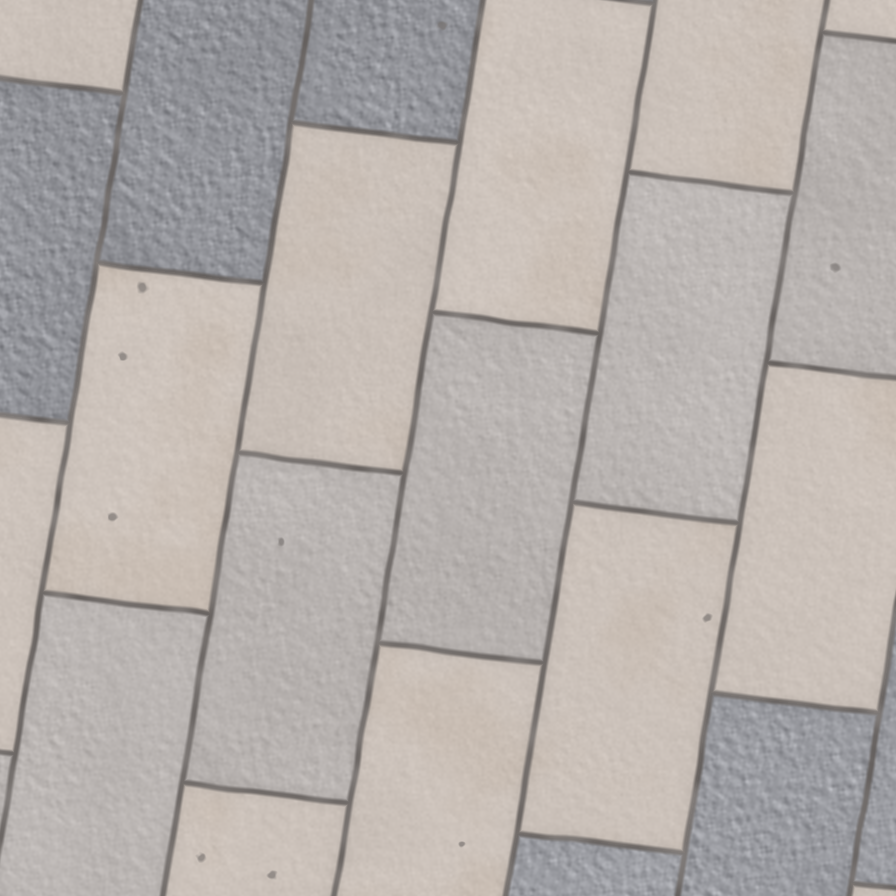
This texture is drawn by a Shadertoy shader. Its source:

```glsl
// Tilted paving of long slabs in a half-step running bond. A skewed lattice gives
// each slab a column and a row; the row picks cream, grey or blue-grey stone,
// and noise adds mottling, grainy relief, stained joints and a few specks.

const vec2 ORIGIN = vec2(0.2643, 0.4948);        // corner of slab (0, 0)
const vec2 ACROSS = vec2(0.1875, -0.0234);       // one slab width
const vec2 ALONG = vec2(-0.0612, -0.3685);       // one slab length
const float BOND_SHIFT = 0.488;                  // row offset per column
const vec2 JOINT_HALF = vec2(0.0027, 0.0025);    // long joints, short joints
const float JOINT_SOFT = 0.0018;
const vec3 CREAM = vec3(0.798, 0.760, 0.730);
const vec3 TAN = vec3(0.745, 0.695, 0.650);
const vec3 GREY = vec3(0.728, 0.708, 0.698);
const vec3 BLUE_GREY = vec3(0.595, 0.600, 0.622);
const vec3 JOINT = vec3(0.435, 0.415, 0.405);
const vec3 SPECK = vec3(0.46, 0.44, 0.43);
const float GRAIN_SCALE = 125.0;
const float SPECK_CELLS = 11.0;
const float SPECK_CHANCE = 0.10;

float hash(vec2 p) {
    vec3 q = fract(p.xyx * vec3(0.1031, 0.1030, 0.0973));
    q += dot(q, q.yzx + 33.33);
    return fract((q.x + q.y) * q.z);
}

float noise(vec2 p) {
    vec2 i = floor(p), f = fract(p);
    f = f * f * (3.0 - 2.0 * f);
    return mix(mix(hash(i), hash(i + vec2(1, 0)), f.x),
               mix(hash(i + vec2(0, 1)), hash(i + vec2(1, 1)), f.x), f.y);
}

float fbm(vec2 p) {
    float sum = 0.0, amp = 0.5;
    for (int i = 0; i < 4; i++) {
        sum += amp * noise(p);
        p = mat2(1.6, 1.2, -1.2, 1.6) * p + 17.3;
        amp *= 0.5;
    }
    return sum;
}

// Height of the stone surface: rounded grains plus finer pits.
float grain(vec2 p) {
    vec2 q = mat2(0.8, 0.6, -0.6, 0.8) * p * GRAIN_SCALE + 40.0;
    return noise(q) + 0.45 * noise(q * 2.1 + 9.0);
}

// Sparse round marks, one candidate per cell.
float specks(vec2 p, float aa) {
    vec2 cell = floor(p * SPECK_CELLS);
    vec2 centre = 0.2 + 0.6 * vec2(hash(cell + 3.7), hash(cell + 8.1));
    float radius = mix(0.003, 0.007, hash(cell + 21.0));
    float d = length(fract(p * SPECK_CELLS) - centre) / SPECK_CELLS;
    d += 0.003 * (noise(p * 220.0) - 0.5);
    return step(hash(cell + 55.0), SPECK_CHANCE) * (1.0 - smoothstep(radius * 0.4, radius + aa, d));
}

void mainImage(out vec4 fragColor, in vec2 fragCoord) {
    vec2 p = fragCoord / iResolution.y;
    float aa = 1.0 / iResolution.y;

    // Slab coordinates, with slightly wavering edges
    vec2 waver = 0.0022 * (vec2(noise(p * 28.0), noise(p * 28.0 + 50.0)) - 0.5);
    vec2 lattice = inverse(mat2(ACROSS, ALONG)) * (p + waver - ORIGIN);
    float column = floor(lattice.x);
    lattice.y += BOND_SHIFT * column;
    vec2 slab = vec2(column, floor(lattice.y));
    vec2 local = fract(lattice);

    // Distance to the long and short joints
    float area = abs(ACROSS.x * ALONG.y - ACROSS.y * ALONG.x);
    vec2 size = area / vec2(length(ALONG), length(ACROSS));
    vec2 edge = min(local, 1.0 - local) * size;

    // Stone type repeats every four rows: grey, cream, blue-grey, cream
    float kind = mod(slab.y, 4.0);
    float isCream = mod(kind, 2.0);
    float isBlue = step(1.5, kind) * (1.0 - isCream);
    vec3 color = mix(mix(GREY, BLUE_GREY, isBlue), CREAM, isCream);
    float tone = hash(slab + 31.0) - 0.5;
    color += tone * mix(0.025, 0.06, isBlue);

    // Broad mottling, warmer on cream slabs
    vec2 drift = slab * 7.3 + 60.0;
    float mottle = fbm(p * 9.0 + drift);
    color = mix(color, TAN, isCream * 0.6 * smoothstep(0.48, 0.78, mottle));
    color += 0.06 * (mottle - 0.47);

    // Relief lit from the upper right
    float rough = mix(mix(0.06, 0.13, isBlue), 0.028, isCream);
    float relief = grain(p + 0.0025) - grain(p - 0.0005);
    color += rough * (0.6 + 0.8 * fbm(p * 14.0 + 5.0)) * relief;
    color += 0.02 * (noise(p * 310.0) - 0.5);

    // Specks, stained slab edges and joints
    color = mix(color, SPECK, 0.65 * specks(p, aa));
    float nearest = min(edge.x, edge.y);
    color *= 1.0 - 0.07 * exp(-nearest / 0.006);
    vec2 seam = 1.0 - smoothstep(JOINT_HALF - JOINT_SOFT, JOINT_HALF + JOINT_SOFT + aa, edge);
    vec3 jointColor = JOINT + 0.12 * (noise(p * 45.0 + 12.0) - 0.5);
    color = mix(color, jointColor, 0.92 * max(seam.x, seam.y));

    fragColor = vec4(clamp(color, 0.0, 1.0), 1.0);
}
```
